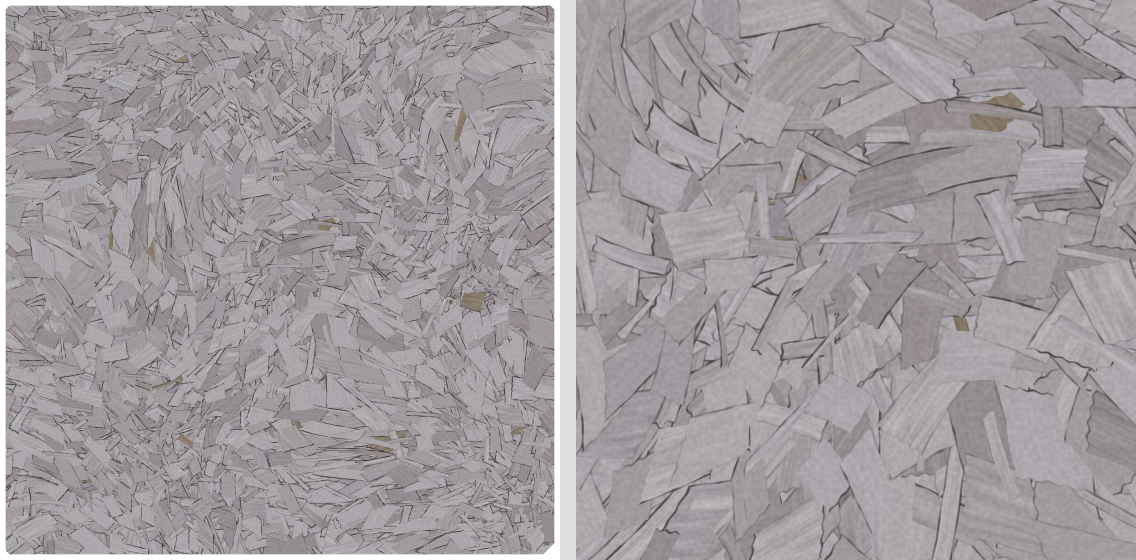
Left, the full canvas; right, a detail of the centre.
Give the GLSL for this texture, as a Shadertoy shader.

```glsl
// Pressed strand board: overlapping grey wood flakes along a swirling flow, on a white margin.

const vec3 LIGHT_WOOD = vec3(0.676, 0.656, 0.672);
const vec3 MID_WOOD   = vec3(0.628, 0.607, 0.618);
const vec3 DARK_WOOD  = vec3(0.580, 0.551, 0.563);
const vec3 TAN_WOOD   = vec3(0.530, 0.480, 0.415);
const vec3 CRACK      = vec3(0.160, 0.140, 0.145);
const vec3 MARGIN     = vec3(1.0);

const int   LAYERS      = 7;
const float BIG_CELL    = 0.049;   // flake spacing of the lowest layer
const float SMALL_CELL  = 0.036;   // flake spacing of the top layer
const float STRIP_SHARE = 0.50;    // share of slender flakes
const float WARP_SCALE  = 3.1;
const float WARP_AMOUNT = 0.125;
const float FLOW_SCALE  = 2.7;
const float FLOW_TURN   = 4.0;
const float CRACK_WIDTH = 0.0006;
const float CRACK_DEPTH = 0.70;
const float GRAIN       = 0.036;
const float SPECKLE     = 0.050;
const float BOARD_HALF  = 0.490;

vec3 hash3(vec3 p) {
    p = fract(p * vec3(0.1031, 0.1030, 0.0973));
    p += dot(p, p.yxz + 33.33);
    return fract((p.xxy + p.yxx) * p.zyx);
}

float gradientDot(vec2 cell, vec2 offset) {
    float angle = 6.2832 * hash3(vec3(cell, 7.7)).x;
    return dot(vec2(cos(angle), sin(angle)), offset);
}

float gradientNoise(vec2 p) {
    vec2 i = floor(p), f = fract(p);
    vec2 s = f * f * f * (f * (f * 6.0 - 15.0) + 10.0);
    vec2 e = vec2(1.0, 0.0);
    return mix(mix(gradientDot(i, f), gradientDot(i + e, f - e), s.x),
               mix(gradientDot(i + e.yx, f - e.yx), gradientDot(i + 1.0, f - 1.0), s.x), s.y);
}

vec2 swirl(vec2 p) {
    vec2 w = p * WARP_SCALE;
    return p + WARP_AMOUNT * vec2(gradientNoise(w + 13.1), gradientNoise(w + 41.7));
}

vec3 woodColor(vec2 local, vec3 pick, float splinter, float seed) {
    vec3 wood = pick.x < 0.45 ? LIGHT_WOOD : pick.x < 0.85 ? MID_WOOD : DARK_WOOD;
    if (splinter > 0.5 && pick.y > 0.988) wood = TAN_WOOD;
    float fibre = gradientNoise(local * vec2(1.2, 17.0) + seed);
    float streak = gradientNoise(local * vec2(0.8, 7.0) + seed + 31.0);
    wood += GRAIN * (fibre + streak) * mix(0.6, 2.0, splinter);
    // Thin stained fibres and a slight warm or cool cast
    wood = mix(wood, TAN_WOOD, 0.6 * smoothstep(0.40, 0.6, fibre) * step(0.75, pick.y));
    return wood + (pick.z - 0.5) * vec3(0.016, 0.004, -0.014);
}

// Paints the flake of one grid cell over the colour so far; home is its place on the board
vec3 paintFlake(vec3 color, vec2 p, vec3 cell, vec2 home, mat2 slope, float px) {
    vec3 place = hash3(cell), shape = hash3(cell + 57.3), pick = hash3(cell + 113.9);
    float seed = place.z * 90.0;
    float strip = step(shape.x, STRIP_SHARE);
    float splinter = max(strip, step(0.72, shape.z));
    vec2 halfSize = mix(vec2(mix(0.45, 0.78, shape.y), mix(0.26, 0.48, shape.z)),
                        vec2(mix(0.45, 0.88, shape.y), mix(0.05, 0.17, shape.z)), strip);

    // Direction follows the flow, with some flakes lying crosswise
    float angle = FLOW_TURN * gradientNoise(home * FLOW_SCALE) + (place.z - 0.5) * 2.0;
    angle += 1.5708 * step(0.75, fract(place.z * 13.0));

    // Slanted local axes: x along the fibres, y across
    vec2 across = vec2(-sin(angle), cos(angle));
    vec2 along = vec2(cos(angle), sin(angle)) + across * (pick.z - 0.5) * 0.7;
    vec2 rel = p - cell.xy - 0.1 - 0.8 * place.xy;
    vec2 local = vec2(dot(rel, along), dot(rel, across));
    halfSize.y *= 1.0 + 0.5 * (pick.y - 0.5) * local.x;
    halfSize += vec2(0.014, 0.005) * sin(local.yx * vec2(31.0, 11.0) + seed);

    // Edge distance in canvas units, undoing the stretch of the warp
    vec2 stretch = vec2(length(along * slope), length(across * slope));
    vec2 edge = (abs(local) - halfSize) / max(stretch, 0.2);
    float d = max(edge.x, edge.y);
    if (d > 0.005) return color;

    float side = edge.x > edge.y ? 3.0 + sign(local.x) : 7.0 + sign(local.y);
    float depth = hash3(cell + side * 11.3).x;
    float wear = gradientNoise(local * 4.0 + seed);
    float width = CRACK_WIDTH * (1.0 + 1.5 * max(wear, 0.0));
    float crack = 1.0 - smoothstep(0.0, width + 0.6 * px, abs(d + 0.2 * width));
    crack *= CRACK_DEPTH * clamp(depth * depth * (0.9 + 1.4 * wear), 0.0, 1.0);

    vec3 wood = woodColor(local, pick, splinter, seed);
    color = mix(color, wood, 1.0 - smoothstep(-0.5 * px, 0.5 * px, d));
    return mix(color, CRACK, crack);
}

float boardDistance(vec2 p) {
    float cut = p.x > 0.0 && p.y < 0.0 ? 0.020 : 0.007;
    vec2 a = abs(p) - BOARD_HALF;
    return max(max(a.x, a.y), (a.x + a.y + cut) * 0.7071);
}

void mainImage(out vec4 fragColor, in vec2 fragCoord) {
    float px = 1.0 / iResolution.y;
    vec2 p = (fragCoord - 0.5 * iResolution.xy) * px;
    vec2 q = swirl(p + 3.0);
    mat2 slope = mat2(dFdx(q), dFdy(q)) / px;

    // Flakes, stacked from bottom to top
    vec3 color = DARK_WOOD;
    for (int layer = 0; layer < LAYERS; layer++) {
        float level = float(layer);
        float size = mix(BIG_CELL, SMALL_CELL, level / float(LAYERS - 1));
        vec2 shift = level * vec2(17.37, 9.71);
        vec2 g = q / size + shift;
        for (int k = 0; k < 9; k++) {
            vec2 cell = floor(g) + vec2(k % 3, k / 3) - 1.0;
            vec2 home = (cell + 0.5 - shift) * size;
            color = paintFlake(color, g, vec3(cell, level * 3.7 + 1.3), home, slope / size, px);
        }
    }

    // Fine speckle, then the white margin
    color += SPECKLE * (gradientNoise(p * 370.0 + 200.0) + 0.4 * gradientNoise(p * 150.0 + 90.0));
    color = mix(color, MARGIN, smoothstep(-0.5 * px, 0.5 * px, boardDistance(p)));
    fragColor = vec4(color, 1.0);
}
```
